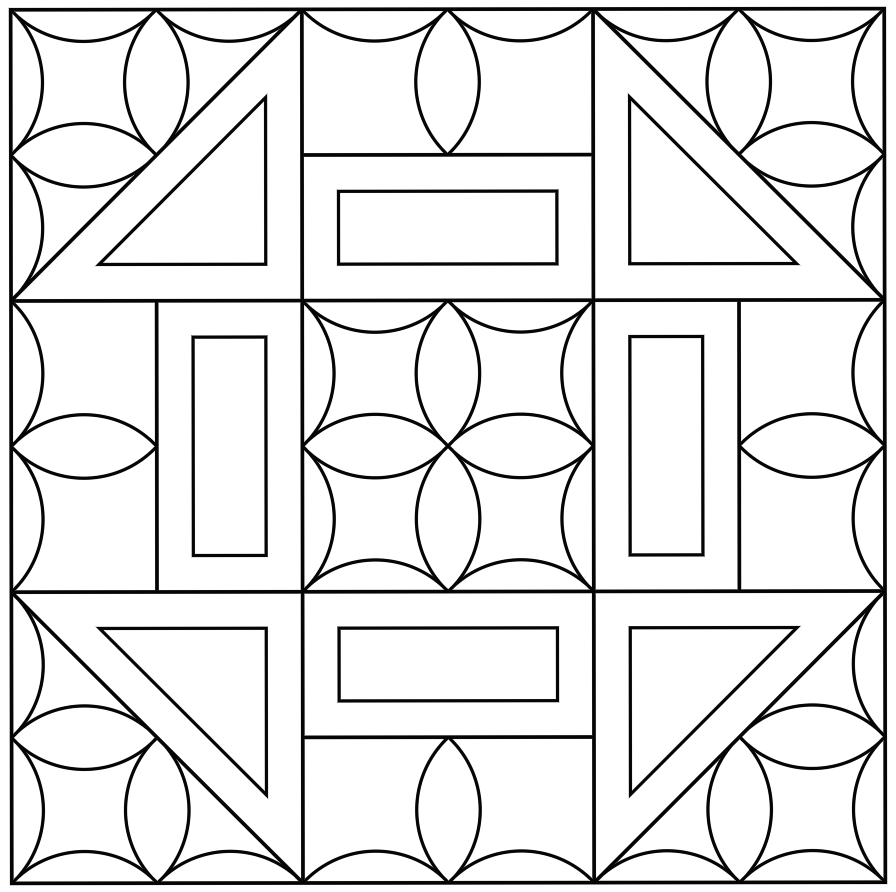
This pattern is drawn by a Shadertoy shader. Its source:

```glsl
const float HALF_BLOCK = 0.1625;   // half a block, as a share of canvas width
const float TILT = 0.0013;         // slight turn of the whole quilt
const float PETAL_SAG = 0.218;     // half width of a petal of length 1
const float SEAM_WIDTH = 0.0128;   // half widths of the strokes
const float CURVE_WIDTH = 0.0112;
const float FRAME = 3.0;           // outer edge, in half blocks
const float INSET = 0.25;          // gap between a patch and its inner outline
const float HYPOTENUSE = 3.645;    // x + y along the inner triangle's long side
const vec3 PAPER = vec3(1.0);
const vec3 INK = vec3(0.02);
const float FAR = 10.0;

// Outline of a lens whose tips lie at along = -0.5 and 0.5
float petalOutline(float along, float across) {
    float radius = (0.25 + PETAL_SAG * PETAL_SAG) / (2.0 * PETAL_SAG);
    return abs(length(vec2(along, abs(across) + radius - PETAL_SAG)) - radius);
}

// Grid, frame, corner diagonals and edge block dividers
float seams(vec2 q) {
    float d = abs(q.y - FRAME);
    if (q.y < FRAME) {
        d = min(d, min(abs(q.x - 1.0), abs(q.y - 1.0)));
        if (q.x > 1.0) d = min(d, abs(q.x + q.y - 4.0) * inversesqrt(2.0));
        else d = min(d, abs(q.y - 2.0));
    }
    return d;
}

// Inner rectangles of edge blocks, inner triangles of corner blocks
float insets(vec2 q) {
    if (q.x > 1.0) {
        float longSide = (q.x + q.y - HYPOTENUSE) * inversesqrt(2.0);
        return abs(max(1.0 + INSET - q.x, longSide));
    }
    vec2 side = abs(q - vec2(0.0, 1.5)) - vec2(1.0 - INSET, 0.5 - INSET);
    return abs(max(side.x, side.y));
}

// Petals of the centre, the corners and the outer half of edge blocks
float petals(vec2 q) {
    if (q.y > FRAME) return FAR;
    vec2 along = fract(q) - 0.5;
    vec2 across = q - floor(q + 0.5);
    float level = petalOutline(along.x, across.y);
    float upright = petalOutline(along.y, across.x);
    bool centre = q.y < 1.0;
    bool corner = q.x > 1.0 && q.x + q.y > 4.0;
    if (centre || corner) return min(level, upright);
    if (q.x > 1.0 || q.y < 2.0) return FAR;
    return min(q.y > 2.5 ? level : FAR, q.x < 0.5 ? upright : FAR);
}

void mainImage(out vec4 fragColor, in vec2 fragCoord) {
    float unit = iResolution.x * HALF_BLOCK;
    vec2 p = (fragCoord - 0.5 * iResolution.xy) / unit;
    p += TILT * vec2(p.y, -p.x);

    // Fold all eight mirrored sectors into one
    vec2 a = abs(p);
    vec2 q = vec2(min(a.x, a.y), max(a.x, a.y));

    float curve = min(petals(q), insets(q)) - CURVE_WIDTH;
    float stroke = min(seams(q) - SEAM_WIDTH, curve);
    float soft = 0.65 / unit;
    float ink = 1.0 - smoothstep(-soft, soft, stroke);
    fragColor = vec4(mix(PAPER, INK, ink), 1.0);
}
```
